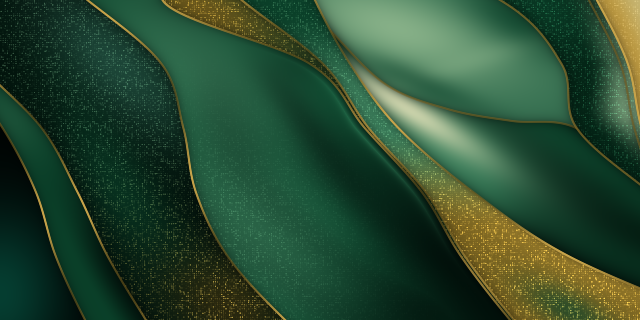
A WebGL 1 fragment shader for this background:

```glsl
precision highp float;
// Flowing emerald silk folds with gilded edges and scattered gold dust.
uniform vec2 u_resolution;

// Palette
const vec3 NIGHT = vec3(0., .04, .025);
const vec3 DEEP = vec3(.01, .1, .06);
const vec3 FOREST = vec3(.04, .25, .16);
const vec3 JADE = vec3(.2, .43, .31);
const vec3 MINT = vec3(.54, .7, .54);
const vec3 CREAM = vec3(.84, .86, .7);
const vec3 BRONZE = vec3(.45, .35, .1);
const vec3 GOLD = vec3(.78, .64, .29);
const float LINE_WIDTH = .0035;
const float DUST_CELL = .0065;

// Fold edges: spline heights at equal steps
#define CORNER vec4(-.44, -.31, -.14, .008), vec4(.112, .174, .266, .38)
#define LEFT vec4(-.39, -.22, -.065, .13), vec4(.242, .336, .456, .586)
#define DUSK vec4(0., .273, .505, .573), vec4(.612, .711, .891, 1.12)
#define RIBBON vec4(.73, .508, .969, 1.14), vec4(1.318, 1.44, 1.594, 1.77)
#define SASH vec4(.52, .755, 1.01, 1.152), vec4(1.33, 1.452, 1.606, 1.78)
#define SHEEN vec4(.9, .984, 1.094, 1.245), vec4(1.479, 1.776, 2.24, 2.7)
#define CREST vec4(-.1, .065, .26, .341), vec4(.378, .4, .568, .73)
#define RIGHT vec4(1.08, 1.5625, 1.755, 1.802), vec4(2.03, 2.3, 2.6, 2.9)
#define RIM vec4(1.75, 1.865, 1.962, 2.005), vec4(2.08, 2.2, 2.3, 2.4)

vec2 p; // x runs 0..2 rightward, y runs 0..1 downward

// Interpolating cubic kernel
float kernel(float x) {
  x = abs(x);
  if (x < 1.) return (1.5 * x - 2.5) * x * x + 1.;
  return x < 2. ? ((2.5 - .5 * x) * x - 4.) * x + 2. : 0.;
}

float spline(float t, vec4 a, vec4 b) {
  float sum = 0.;
  for (int i = 0; i < 4; i++) {
    float k = t * 5. + 1. - float(i);
    sum += a[i] * kernel(k) + b[i] * kernel(k - 4.);
  }
  return sum;
}

// Signed distance of a point (across, along) to a spline edge
float edge(vec2 q, vec4 a, vec4 b) {
  float x = spline(q.y, a, b);
  float slope = (spline(q.y + .005, a, b) - x) / .005;
  return (q.x - x) / sqrt(1. + slope * slope);
}

// Soft elliptical glow: center, size, tilt
float glow(float x, float y, float w, float h, float tilt) {
  vec2 d = p - vec2(x, y);
  float c = cos(tilt), s = sin(tilt);
  d = vec2(c * d.x + s * d.y, c * d.y - s * d.x) / vec2(w, h);
  return exp(-dot(d, d));
}

float hash(vec2 c) {
  return fract(sin(dot(c, vec2(127.1, 311.7))) * 4375.85);
}

// Cellular dust: one jittered grain per cell
float dust() {
  vec2 g = p / DUST_CELL, cell = floor(g);
  vec2 jitter = .3 + .4 * vec2(hash(cell + 7.3), hash(cell + 19.1));
  return (1. - smoothstep(.1, .6, length(g - cell - jitter))) * pow(hash(cell), 3.);
}

// Thin gilded line in a soft dark crease
vec3 gild(vec3 col, float dist, float shine) {
  col *= 1. - .35 * exp(-abs(dist) / .014);
  float line = 1. - smoothstep(.3, 1., abs(dist) / (LINE_WIDTH + .5 / u_resolution.y));
  return mix(col, mix(BRONZE, GOLD, shine), line * (.5 + .5 * shine));
}

// Lays a fold over those beneath it, with a gilded edge
vec3 drape(vec3 under, vec3 over, float dist, float shine) {
  float px = 1. / u_resolution.y;
  return gild(mix(under, over, smoothstep(-px, px, dist)), dist, shine);
}

void main() {
  p = gl_FragCoord.xy / u_resolution * vec2(2., 1.);
  p.y = 1. - p.y;
  float dusk = edge(p, DUSK), ribbon = edge(p, RIBBON), left = edge(p, LEFT);
  float sheen = edge(p, SHEEN), right = edge(p, RIGHT), rim = edge(p, RIM);
  float grain = dust(), shine = .55 + .45 * sin(p.y * 11. + p.x * 3.);
  float silk = sin(dusk * 19. + 2. * sin(p.y * 4.)) * sin(p.x * 5. - p.y * 7. + 1.);

  // Lower left corner
  vec3 col = mix(NIGHT * .3, vec3(.02, .24, .19), glow(0., .92, .2, .26, 0.));
  vec3 c = mix(FOREST, JADE, .4 * glow(.02, .36, .15, .1, .8));
  c = mix(c, NIGHT, .75 * smoothstep(-.1, 0., left) * smoothstep(.45, .9, p.y));
  col = drape(col, c, edge(p, CORNER), shine);

  // Dark dusted fold
  c = mix(NIGHT, DEEP, .5 + .3 * silk);
  c = mix(c, vec3(.13, .31, .25), .85 * glow(.36, .2, .3, .13, .75));
  c = mix(c, FOREST, .65 * glow(.36, .58, .33, .11, 1.05));
  float ember = glow(.72, .95, .2, .14, .5);
  c = mix(c, BRONZE * .6, .6 * ember);
  c += grain * mix(MINT, GOLD, smoothstep(.4, .9, p.y)) * (.4 + .4 * ember);
  col = drape(col, c, left, shine);

  // Broad central fold
  c = mix(FOREST, JADE, .85 * glow(.6, .2, .4, .2, .7));
  c = mix(c, JADE, .75 * glow(.78, .72, .4, .2, .75));
  c *= 1. + .1 * silk - .25 * glow(.98, .42, .25, .05, .9);
  float shade = smoothstep(-.34, -.02, ribbon) * smoothstep(.25, .85, p.y);
  c = mix(c, NIGHT, .9 * max(shade, .75 * glow(1.36, 1., .28, .2, 0.)));
  c += JADE * .5 * exp(-abs(ribbon + .022) / .01) * glow(1.15, .5, .3, .3, 0.);
  c += grain * MINT * .25 * glow(.75, .75, .4, .25, .7);
  col = drape(col, c, dusk, shine);

  // Bronze ribbon
  c = mix(FOREST * .8, BRONZE, .2 + .7 * glow(.62, .03, .28, .12, .4));
  col = drape(col, c + grain * GOLD * .6, ribbon, .9 * shine);

  // Sash turning from jade to gold sand
  float sand = smoothstep(.4, .72, p.y);
  c = mix(FOREST, JADE * 1.15, smoothstep(.03, .3, p.y));
  c = mix(c, BRONZE * 1.05, sand * .95);
  c = mix(c, FOREST, .7 * glow(1.78, .97, .17, .06, .5));
  c += grain * mix(MINT * .35, GOLD * .75, sand) + GOLD * .25 * sand * exp(-abs(sheen) / .05);
  col = drape(col, c, edge(p, SASH), .7 * shine);

  // Bright silk below the crest
  c = mix(DEEP, FOREST, .5 + .4 * sin(sheen * 20. + 1.));
  c = mix(c, JADE * 1.15, glow(1.4, .47, .36, .16, .55));
  c = mix(c, CREAM, .95 * glow(1.26, .33, .29, .05, .56));
  c = mix(c, NIGHT, .65 * smoothstep(1.5, 1.75, p.x) * exp(-abs(sheen) / .08));

  // Pale silk above the crest
  vec3 pale = mix(JADE, MINT, .95 * glow(1.24, .09, .36, .13, .3));
  pale = mix(pale, MINT, .35 * glow(1.5, .18, .3, .04, -.3));
  pale = mix(pale, FOREST, .75 * glow(1.62, .06, .2, .08, .5));
  pale = mix(pale, FOREST, .5 * glow(1.32, .26, .22, .04, .4));
  c = drape(pale, c, edge(vec2(p.y, clamp(p.x - 1., 0., 1.)), CREST), .15);

  // Right fold, from dusted shadow to pale mint
  vec3 fold = mix(DEEP * 1.4, MINT, smoothstep(.06, .22, right + .12 * (p.y - .25)));
  fold = mix(fold, FOREST, .7 * glow(1.7, .02, .16, .1, .6));
  c = drape(c, fold + grain * JADE * .6, right, .35);

  // Gilded rim at the upper right
  fold = mix(GOLD, CREAM, .45 * smoothstep(.02, .12, rim)) + .12 * (grain - .3);
  c = drape(gild(c, rim + .022, .2), fold, rim, 1.);
  col = drape(col, c, sheen, shine);

  gl_FragColor = vec4(clamp(col, 0., 1.), 1.);
}
```
